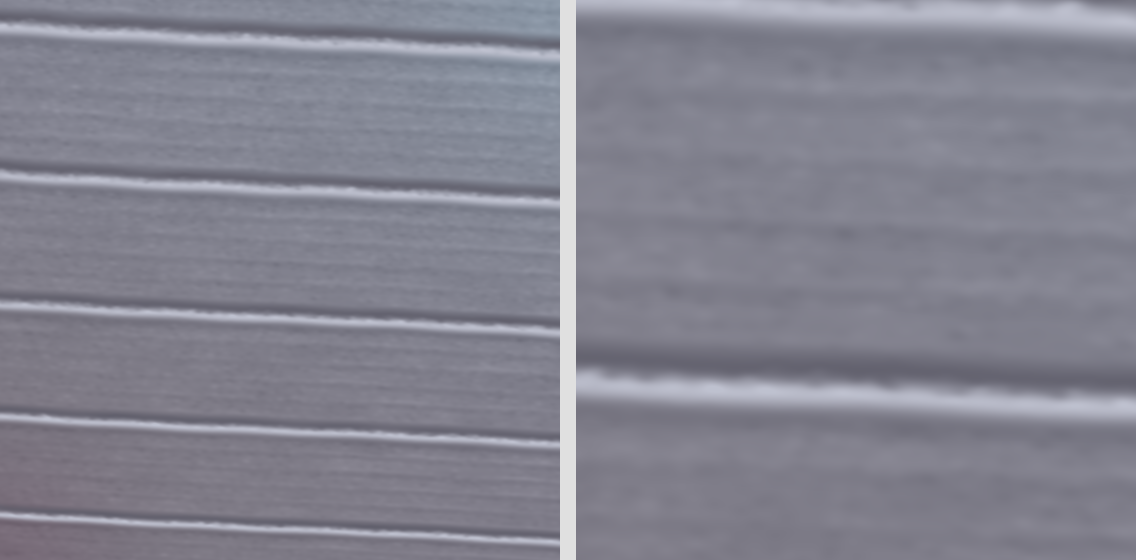
Left, the full canvas; right, a detail of the centre.
Write a Shadertoy shader that draws this texture.

```glsl
// Slanted grey metal slats, seen at an angle so each lower slat is narrower.
// A logarithm turns height into a slat index; soft bell profiles form each bright
// lip, its shadow and the faint ribs, and cellular noise adds blotches and grain.

const float SLANT = 0.0505;         // drop of the lips across the canvas
const float FIRST_LIP = 0.9505;     // height of the top lip at the left edge
const float FIRST_PITCH = 0.264;    // height of the slat below that lip
const float SHRINK = 0.872;         // size of each slat relative to the one above
const float LIP_WIDTH = 0.036;      // widths and offsets below are in slats
const float SHADOW_OFFSET = -0.066;
const float SHADOW_WIDTH = 0.046;
const float RIBS = 6.0;             // faint ribs per slat
const float RIB_PHASE = 0.13;
const float RIB_DEPTH = 0.021;
const float GRAIN = 0.028;
const float BLOTCH = 0.022;

const vec3 LOWER_LEFT = vec3(0.485, 0.465, 0.505);
const vec3 LOWER_RIGHT = vec3(0.500, 0.490, 0.540);
const vec3 UPPER_LEFT = vec3(0.520, 0.525, 0.580);
const vec3 UPPER_RIGHT = vec3(0.535, 0.565, 0.620);
const vec3 LIP_COLOR = vec3(0.745, 0.755, 0.810);
const vec3 SHADOW_COLOR = vec3(0.365, 0.360, 0.410);
const vec3 CORNER_TINT = vec3(-0.015, -0.045, -0.035);

vec3 hash3(vec2 p) {
    vec3 q = fract(p.xyx * vec3(0.1031, 0.1030, 0.0973));
    q += dot(q, q.yxz + 33.33);
    return fract((q.xxy + q.yzz) * q.zyx);
}

// Soft bell of the given width around zero
float bell(float x, float width) {
    float t = x / width;
    return exp(-t * t);
}

// Cellular noise: one soft spot of random sign in every cell
float spots(vec2 p) {
    vec2 cell = floor(p);
    float sum = 0.0;
    for (int j = -1; j <= 1; j++) {
        for (int i = -1; i <= 1; i++) {
            vec2 id = cell + vec2(i, j);
            vec3 h = hash3(id + 50.0);
            vec2 d = p - id - h.xy;
            sum += (2.0 * h.z - 1.0) * exp(-4.0 * dot(d, d));
        }
    }
    return sum;
}

// Slat index, growing downwards; whole numbers lie on the lips
float slatIndex(vec2 uv) {
    float reach = FIRST_PITCH / (1.0 - SHRINK);
    float y = uv.y + SLANT * uv.x + 0.0015 * sin(6.0 * uv.x);
    return log(1.0 - (FIRST_LIP - y) / reach) / log(SHRINK);
}

void mainImage(out vec4 fragColor, in vec2 fragCoord) {
    vec2 uv = fragCoord / iResolution.xy;
    float index = slatIndex(uv);
    float lipId = floor(index + 0.5);

    // Noise, stretched along the slats
    vec2 along = vec2(uv.x, uv.y + SLANT * uv.x);
    float grain = spots(along * vec2(75.0, 125.0));
    float blotch = spots(along * vec2(13.0, 38.0) + 7.0);
    float streak = spots(along * vec2(5.0, 75.0) + 19.0);

    // Broad light across the metal
    vec3 color = mix(mix(LOWER_LEFT, LOWER_RIGHT, uv.x),
                     mix(UPPER_LEFT, UPPER_RIGHT, uv.x), smoothstep(0.0, 1.1, uv.y));
    color += CORNER_TINT * bell(length(uv), 0.2);
    color += vec3(0.01, 0.03, 0.035) * bell(length(uv - 1.0), 0.22);

    // Ribs: a light edge with a dark groove under it, clearer at the upper right
    float rib = fract(index * RIBS - RIB_PHASE + 0.5 + 0.07 * blotch) - 0.5;
    float ribShape = 0.8 * bell(rib, 0.13) - bell(rib - 0.27, 0.17);
    float clarity = mix(0.35, 1.0, smoothstep(0.0, 1.5, uv.x + uv.y));
    color += RIB_DEPTH * clarity * (1.0 + 0.7 * blotch) * ribShape;

    // Wear
    color += BLOTCH * (0.5 * blotch + 0.5 * streak) + GRAIN * grain * mix(0.5, 0.8, uv.y);

    // Lip, the shadow above it and a weak groove below, slightly uneven
    float offset = index - lipId + 0.006 * grain + 0.004 * sin(31.0 * uv.x + 2.3 * lipId);
    float shadow = bell(offset - SHADOW_OFFSET, SHADOW_WIDTH) * (0.82 + 0.15 * blotch);
    float lip = bell(offset, LIP_WIDTH) * (0.92 + 0.12 * grain);
    color -= 0.035 * bell(offset - 0.085, 0.04);
    color = mix(color, SHADOW_COLOR, clamp(shadow, 0.0, 1.0));
    color = mix(color, LIP_COLOR, clamp(lip, 0.0, 1.0));

    fragColor = vec4(clamp(color, 0.0, 1.0), 1.0);
}
```
